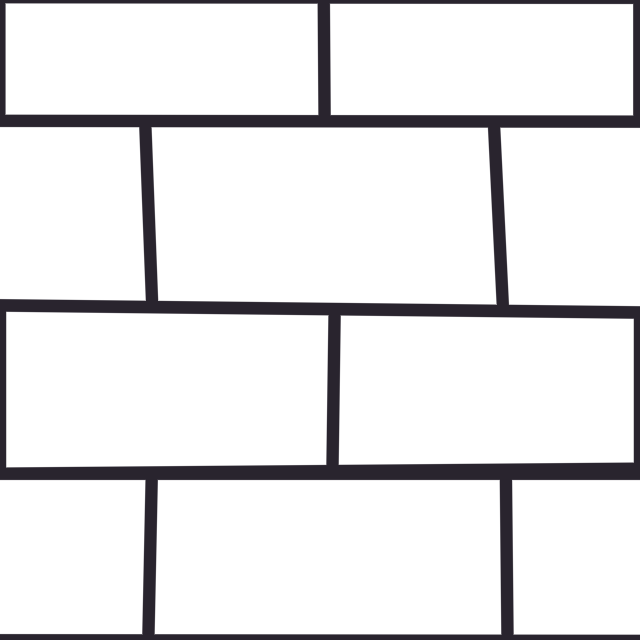
This pattern is drawn by a three.js fragment shader. Its source:

```glsl
varying vec2 vUv;

// Distance to one course's two leaning joints, wrapped across the canvas.
// joints holds foot and head x of the first joint, then of the second.
float courseJoints(vec2 p, float foot, float head, vec4 joints) {
  float rise = (p.y - foot) / (head - foot);
  vec2 jointX = mix(joints.xz, joints.yw, rise);
  vec2 gap = abs(fract(p.x - jointX + 0.5) - 0.5);
  float outside = max(foot - p.y, p.y - head);
  return max(min(gap.x, gap.y) - 0.0097, outside);
}

void main() {
  vec2 p = vUv;

  // Bed lines from bottom to top, each tilted from left to right
  vec4 beds = mix(vec4(0.002, 0.2598, 0.5228, 0.8112),
                  vec4(0.001, 0.2637, 0.5117, 0.8099), p.x);
  vec4 bedHalfWidth = vec4(0.0073, mix(0.0098, 0.0137, p.x), 0.0099, 0.0097);
  vec4 bedGap = abs(fract(p.y - beds + 0.5) - 0.5) - bedHalfWidth;
  float mortar = min(min(bedGap.x, bedGap.y), min(bedGap.z, bedGap.w));

  // Staggered joints, alternating between courses
  mortar = min(mortar, courseJoints(p, beds.x, beds.y, vec4(0.2318, 0.2372, 0.793, 0.7904)));
  mortar = min(mortar, courseJoints(p, beds.y, beds.z, vec4(0.5194, 0.5229, 0.0, 0.0)));
  mortar = min(mortar, courseJoints(p, beds.z, beds.w, vec4(0.2379, 0.2268, 0.7861, 0.7716)));
  mortar = min(mortar, courseJoints(p, beds.w, 1.0, vec4(0.5072, 0.5059, -0.001, -0.001)));

  // Dark mortar between white bricks
  vec3 color = mix(vec3(0.16, 0.14, 0.18), vec3(1.0), smoothstep(-0.0012, 0.0012, mortar));
  gl_FragColor = vec4(color, 1.0);
}
```
